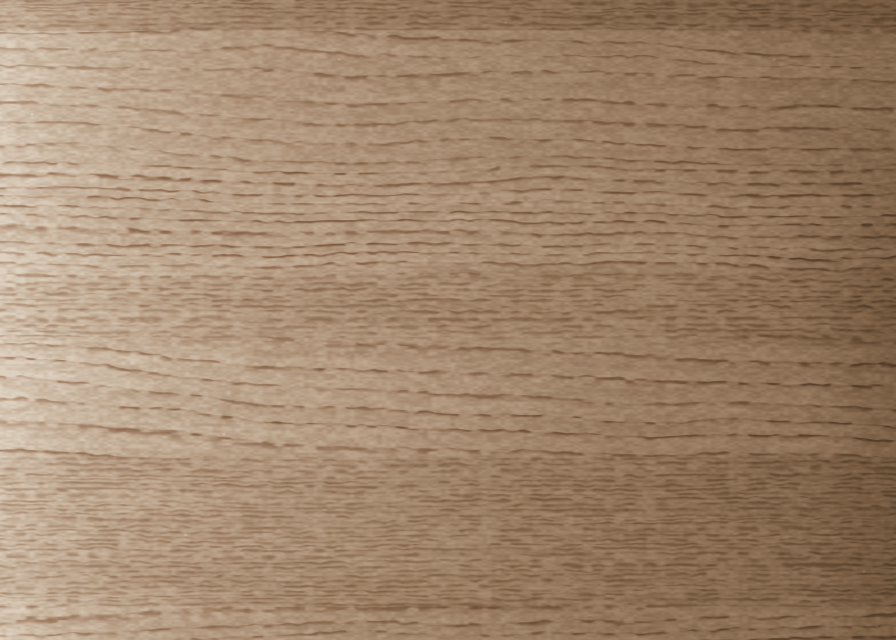
Give the GLSL for this texture, as a WebGL 1 fragment shader.

```glsl
precision highp float;
// Horizontal ash-like wood planks, lit from the left and dim at the right.
// Each plank lays down warped sawtooth growth lines of its own spacing and slope;
// stretched value noise breaks them into short pores and adds fibres.

uniform vec2 u_resolution;

float hash(vec2 c) {
  vec3 q = fract(c.xyx * 0.1031);
  q += dot(q, q.yzx + 33.33);
  return fract((q.x + q.y) * q.z);
}

float noise(vec2 p) {
  vec2 i = floor(p), f = fract(p);
  f = f * f * (3.0 - 2.0 * f);
  return mix(mix(hash(i), hash(i + vec2(1.0, 0.0)), f.x),
             mix(hash(i + vec2(0.0, 1.0)), hash(i + vec2(1.0, 1.0)), f.x), f.y);
}

// Growth lines: crisp upper edge, thin dark core, porous tail, ragged dashes
float growthLines(vec2 p, float frequency, float slope, float pores) {
  float sparse = 1.0 - smoothstep(30.0, 110.0, frequency);
  float warp = (noise(p * vec2(2.2, 5.0)) - 0.5) * 0.035
             + (noise(p * vec2(7.0, 14.0) + 9.0) - 0.5) * 0.012;
  float ragged = (noise(p * vec2(60.0, 90.0) + 57.0) - 0.5) * 0.004;
  float v = p.y - slope * p.x + warp * (0.25 + 0.75 * sparse) + ragged;
  float phase = v * frequency + 0.8 * noise(vec2(p.x * 0.8, v * frequency * 0.6));
  float f = fract(phase);
  float rise = 0.003 * frequency;
  float edge = smoothstep(0.0, rise, f);
  float core = 1.0 - smoothstep(rise, mix(0.95, 0.27, sparse), f);
  float tail = 0.4 * sparse * (1.0 - f) * (1.0 - f);
  float strength = 0.6 + 0.6 * noise(vec2(p.x * 4.0, floor(phase) * 7.3));
  return edge * (core + tail) * strength * (0.3 + 0.95 * smoothstep(0.25, 0.72, pores));
}

// Covers everything under a joint with a plank; grain.x is darkening, grain.y tone
void layPlank(inout vec2 grain, vec2 p, float joint, float blur, float pores,
              float frequency, float slope, float depth, float tone) {
  float cover = smoothstep(joint - blur, joint + blur, p.y);
  if (cover > 0.0) {
    float lines = depth * growthLines(p, frequency, slope, pores);
    grain = mix(grain, vec2(lines, tone), cover);
  }
}

// Palette from umber shadow to pale tan
vec3 woodColour(float tone) {
  float bend = tone * (1.0 - tone);
  return vec3(0.44, 0.34, 0.24) + vec3(0.37, 0.40, 0.42) * tone
       - vec3(0.0, 0.10, 0.16) * bend;
}

void main() {
  vec2 p = gl_FragCoord.xy / u_resolution.y;
  p.y = 1.0 - p.y;
  float across = gl_FragCoord.x / u_resolution.x;

  // Fibres and pores, all stretched along the grain
  vec2 leaned = vec2(p.x, p.y - 0.012 * p.x);
  float pores = noise(leaned * vec2(62.0, 200.0) + 5.0);
  float fibres = noise(leaned * vec2(140.0, 300.0) + 71.0) - 0.5;
  float streaks = noise(leaned * vec2(4.0, 75.0) + 17.0) - 0.5;
  float clouds = noise(p * vec2(2.0, 6.0) + 43.0) - 0.5;

  // Planks from the top down: joint, blur, pores, frequency, slope, depth, tone
  vec2 grain = vec2(0.0);
  layPlank(grain, p, -0.1, 0.002, pores, 128.0, 0.0, 0.20, -0.14);
  layPlank(grain, p, 0.047, 0.002, pores, 33.0, 0.022, 0.23, 0.02);
  layPlank(grain, p, 0.258, 0.003, pores, 56.0, 0.005, 0.36, 0.05);
  layPlank(grain, p, 0.430, 0.025, pores, 112.0, 0.0, 0.25, -0.04);
  layPlank(grain, p, 0.530, 0.020, pores, 31.0, 0.04, 0.31, 0.01);
  layPlank(grain, p, 0.715, 0.003, pores, 128.0, 0.0, 0.22, -0.08);
  layPlank(grain, p, 0.947, 0.002, pores, 58.0, -0.02, 0.33, 0.0);

  // Window light: a glow at the left, fading to dim right edges
  float light = 0.85 - 0.61 * across + 0.17 * exp(-9.0 * across);
  light += 0.12 * (1.0 - across) * (1.0 - 2.2 * abs(p.y - 0.58));
  light -= 0.12 * smoothstep(0.88, 1.0, across) * smoothstep(0.15, 0.4, p.y);

  float tone = light + grain.y - grain.x;
  tone += 0.13 * (0.5 - pores) + 0.16 * fibres + 0.09 * streaks + 0.10 * clouds;

  // Rare pale flecks
  vec2 cell = p * vec2(50.0, 70.0);
  float fleck = 1.0 - smoothstep(0.04, 0.18, length(fract(cell) - 0.5));
  tone += 0.2 * fleck * step(0.997, hash(floor(cell) + 3.0));

  // Reddish brown inside the growth lines
  vec3 colour = woodColour(clamp(tone, -0.35, 1.15));
  colour += vec3(0.03, -0.01, -0.005) * grain.x;
  gl_FragColor = vec4(clamp(colour, 0.0, 1.0), 1.0);
}
```
